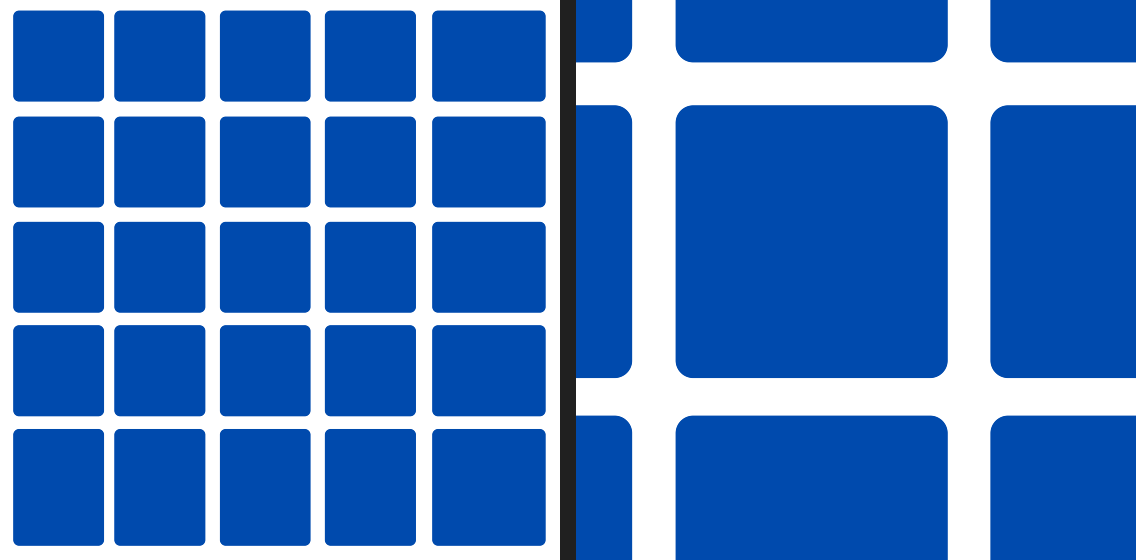
Left: the whole. Right: its middle third, enlarged.
Write a Shadertoy shader that draws this pattern.

```glsl
// Grid of rounded blue tiles on white, with uneven gutters and a larger last column and bottom row.

const int COUNT = 5;
const vec3 TILE_COLOR = vec3(0.0, 0.29, 0.68);
const vec3 GAP_COLOR = vec3(1.0);
const float CORNER_RADIUS = 0.0105;
const float EDGE_PIXELS = 1.1;

// Start and end of each column (left to right) and row (bottom to top)
const vec2 COLUMNS[COUNT] = vec2[COUNT](
    vec2(0.0236, 0.1859), vec2(0.2041, 0.3668), vec2(0.3926, 0.5546),
    vec2(0.5800, 0.7428), vec2(0.7718, 0.9744));
const vec2 ROWS[COUNT] = vec2[COUNT](
    vec2(0.0254, 0.2340), vec2(0.2565, 0.4193), vec2(0.4416, 0.6040),
    vec2(0.6295, 0.7919), vec2(0.8186, 0.9812));

// Signed distance to a rounded rectangle
float roundedBox(vec2 p, vec2 halfSize, float radius) {
    vec2 q = abs(p) - halfSize + radius;
    return length(max(q, 0.0)) + min(max(q.x, q.y), 0.0) - radius;
}

// Distance to the nearest tile of the grid
float tileGrid(vec2 p) {
    float nearest = 1e3;
    for (int row = 0; row < COUNT; row++) {
        for (int col = 0; col < COUNT; col++) {
            vec2 low = vec2(COLUMNS[col].x, ROWS[row].x);
            vec2 high = vec2(COLUMNS[col].y, ROWS[row].y);
            float d = roundedBox(p - 0.5 * (low + high), 0.5 * (high - low), CORNER_RADIUS);
            nearest = min(nearest, d);
        }
    }
    return nearest;
}

void mainImage(out vec4 fragColor, in vec2 fragCoord) {
    // Square canvas units, centred
    float side = min(iResolution.x, iResolution.y);
    vec2 p = (fragCoord - 0.5 * iResolution.xy) / side + 0.5;

    // Smooth tile coverage
    float halfEdge = 0.5 * EDGE_PIXELS / side;
    float tile = 1.0 - smoothstep(-halfEdge, halfEdge, tileGrid(p));

    fragColor = vec4(mix(GAP_COLOR, TILE_COLOR, tile), 1.0);
}
```
